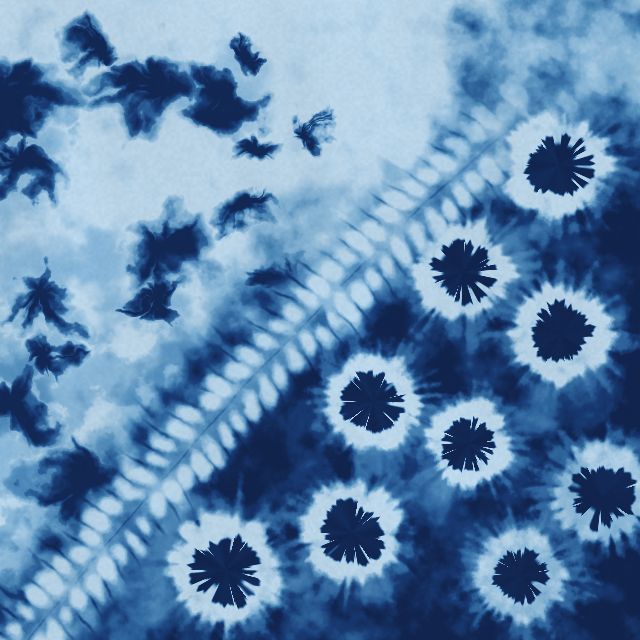
Give the GLSL for this texture, as a Shadertoy shader.

```glsl
// Indigo shibori cloth: a stitched diagonal seam, tied rings and crumpled dye stains.

const float TAU = 6.2831853;

// Tied rings: centre and outer radius
const vec3 RINGS[9] = vec3[9](
    vec3(.873, .742, .080), vec3(.723, .575, .076), vec3(.876, .477, .076),
    vec3(.583, .372, .072), vec3(.733, .307, .065), vec3(.550, .167, .076),
    vec3(.353, .109, .086), vec3(.940, .225, .079), vec3(.814, .102, .071));

// Crumpled stains: centre and size
const vec3 STAINS[16] = vec3[16](
    vec3(.222, .852, .052), vec3(.335, .845, .036), vec3(.265, .605, .050),
    vec3(.025, .840, .054), vec3(.015, .740, .046), vec3(.385, .768, .022),
    vec3(.487, .790, .018), vec3(.378, .665, .022), vec3(.392, .915, .022),
    vec3(.070, .520, .042), vec3(.243, .535, .028), vec3(.010, .365, .054),
    vec3(.085, .425, .028), vec3(.130, .925, .024), vec3(.130, .245, .056),
    vec3(.440, .560, .036));

float hash(vec2 p) {
    vec3 q = fract(vec3(p.xyx) * .1031);
    q += dot(q, q.yzx + 33.33);
    return fract((q.x + q.y) * q.z);
}

float noise(vec2 p) {
    vec2 i = floor(p), f = fract(p);
    f = f * f * (3. - 2. * f);
    return mix(mix(hash(i), hash(i + vec2(1, 0)), f.x),
               mix(hash(i + vec2(0, 1)), hash(i + vec2(1, 1)), f.x), f.y);
}

float fbm(vec2 p) {
    float sum = 0., amp = .52;
    for (int i = 0; i < 5; i++) {
        sum += amp * noise(p);
        p = mat2(1.6, 1.2, -1.2, 1.6) * p + 7.3;
        amp *= .5;
    }
    return sum;
}

// Dye strength 0..1 to cloth colour
vec3 indigo(float t) {
    vec3 c = mix(vec3(.725, .83, .905), vec3(.52, .70, .83), smoothstep(.05, .30, t));
    c = mix(c, vec3(.32, .55, .73), smoothstep(.28, .48, t));
    c = mix(c, vec3(.17, .38, .60), smoothstep(.45, .65, t));
    c = mix(c, vec3(.09, .22, .44), smoothstep(.62, .80, t));
    return mix(c, vec3(.065, .14, .30), smoothstep(.78, .95, t));
}

// Pale resist ring with ragged dark petals inside and a feathered halo outside
float tiedRing(float dye, vec2 q, float id, float pale) {
    float l = length(q), a = atan(q.y, q.x);
    vec2 dir = q / max(l, .001), seed = vec2(id * 17. + 40.);
    float streak = noise(dir * 11. + seed + l * .7);
    float wobble = noise(dir * 2.5 + seed) - .5;
    float cloth = fbm(q * 4. + seed) - .5;
    float halo = smoothstep(1.55, .95, l + .6 * (streak - .5) + .9 * cloth);
    dye = mix(dye, min(dye, .5), halo * .75);
    float band = smoothstep(1.1, .88, l + .2 * wobble + .2 * (streak - .5) + .25 * cloth);
    dye = mix(dye, pale + .4 * cloth, band);

    float turn = (a / TAU + .5) * 11. + 1.6 * wobble * smoothstep(3.1, 2.6, abs(a));
    float k = mod(floor(turn), 11.), f = abs(fract(turn) - .5);
    float reach = .52 + .2 * hash(vec2(k, id + 3.)) + .14 * (streak - .5);
    float cut = .22 + .45 * hash(vec2(k + 20., id));
    float width = .2 + .22 * hash(vec2(k + 50., id));
    float petal = smoothstep(.04, -.04, l - reach);
    petal *= 1. - smoothstep(width, width + .1, f) * smoothstep(cut, cut + .14, l);
    return mix(dye, .92 + .1 * wobble, petal);
}

void mainImage(out vec4 fragColor, in vec2 fragCoord) {
    vec2 p = fragCoord / iResolution.xy;
    float cloud = fbm(p * 8. + 3.), fine = fbm(p * 26. + 11.);
    vec2 warp = vec2(fbm(p * 15. + 31.), fbm(p * 15. + 67.)) - .5;

    // Seam axes: d across, s along
    float d = (p.y - p.x - .02 + .25 * (p.x - .55) * (p.x - .55)) * .707;
    float s = (p.x + p.y) * .707;
    float feather = noise(vec2(s * 42., d * 9. + 50.));

    // Pale upper-left cloth, bluer along the seam and in the top right
    float left = .06 + .2 * smoothstep(.5, .7, cloud) * smoothstep(.6, .3, p.x) + .25 * (fine - .48);
    left += .16 * smoothstep(.6, .4, p.y) * smoothstep(.42, .25, p.x) * smoothstep(.4, .55, fine);
    float lower = smoothstep(.17, .08, d + .2 * (cloud - .5)) * smoothstep(.58, .42, p.x);
    left = mix(left, .57 + 1. * (cloud - .5) + .9 * (fine - .5), lower);
    float spike = smoothstep(.13, .06, d + .11 * (feather - .4)) * smoothstep(.6, .46, p.x);
    left = mix(left, .84 + .6 * (fine - .5), spike * smoothstep(.32, .58, feather + cloud - .5));
    float shore = smoothstep(.09, .04, d + .08 * (feather - .5)) * smoothstep(.45, .6, p.x);
    float corner = smoothstep(.69, .75, p.x + warp.x * .14);
    left = mix(left, .43 + .8 * (cloud - .5) + .8 * (fine - .5), max(shore, corner));

    // Stains with creased, ragged rims
    for (int i = 0; i < 16; i++) {
        vec2 q = (p - STAINS[i].xy + warp * .1) / STAINS[i].z;
        float spikes = noise(normalize(q + .001) * 4. + float(i) * 9.);
        float l = length(q * vec2(.8, 1.1)) + .8 * (spikes - .5) + 1.1 * (fine - .5);
        left = max(left, .5 * smoothstep(1.8, .9, l + 1.2 * (cloud - .5)));
        left = max(left, .62 * smoothstep(1.35, 1., l) + .28 * smoothstep(1.1, .5, l));
    }

    // Deep indigo lower-right cloth, darkest at the edge and fading near the top
    float right = .9 - .26 * smoothstep(.5, .75, cloud) + .5 * (fine - .5);
    right += .08 * smoothstep(.85, 1., p.x);
    right = mix(right, .5 + .9 * (cloud - .5) + .8 * (fine - .5), smoothstep(.71, .8, p.y + warp.y * .16));
    float smear = length((p - vec2(.95, .885) + warp * .08) / vec2(.12, .035));
    right = mix(right, .12, .75 * smoothstep(1.3, .5, smear));
    float dye = mix(right, left, smoothstep(-.015, .015, d));

    // Stitched seam: two rows of pale puckers beside a thread line
    float present = smoothstep(1.22, .98, s);
    float zone = smoothstep(.08, .042, abs(d) + .05 * (feather - .5));
    dye = mix(dye, .38 + .7 * (fine - .5), zone * mix(.5, .9, present));
    float side = step(0., d);
    float along = (s + .2 * abs(d) + warp.x * .022) / .031 + side * .4;
    float jitter = hash(vec2(floor(along), side + 5.));
    vec2 oval = vec2((fract(along) - .5) / .47, (abs(d) - .025 - .01 * jitter) / (.019 + .012 * jitter));
    float bead = smoothstep(1.2, .5, length(oval) + 1.1 * (fine - .5));
    dye = mix(dye, .07, bead * mix(.25, .9, present));
    float gap = smoothstep(.36, .5, abs(fract(along) - .5)) * smoothstep(.025, .05, abs(d)) * zone;
    dye += .25 * gap * present;
    dye += .1 * smoothstep(.003, .0005, abs(d + warp.y * .008)) * present * smoothstep(.35, .6, fine);

    for (int i = 0; i < 9; i++)
        dye = tiedRing(dye, (p - RINGS[i].xy) / RINGS[i].z, float(i), i > 6 ? .2 : .07);

    // Weave grain and soft creases
    vec3 color = indigo(clamp(dye, 0., 1.));
    color *= 1. + .04 * (noise(p * 230.) - .5) + .08 * (fbm(p * vec2(9., 4.) + 90.) - .5);
    fragColor = vec4(color, 1.);
}
```
